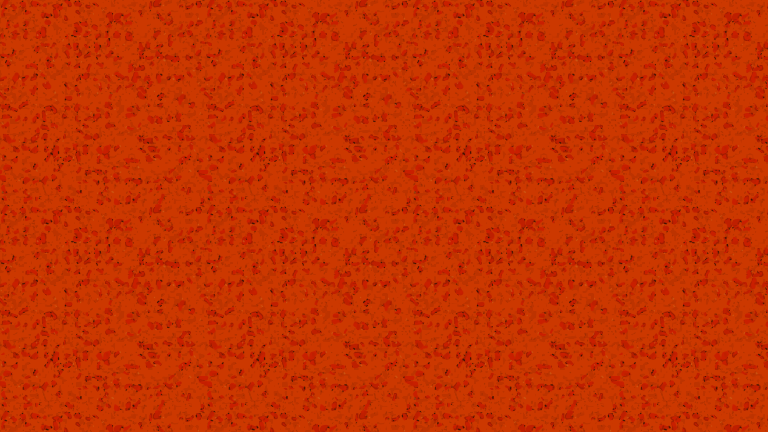
Reproduce this texture procedurally as a WebGL 1 fragment shader.

```glsl
precision highp float;
// Tiled orange-red mineral surface with red elongated blotches, dark edges and fine flecks.
uniform vec2 u_resolution;

// Sizes, in canvas heights; cell counts are per tile
const float TILE = 0.477;
const float BLOTCH_CELLS = 20.0;
const float FLECK_CELLS = 58.0;
const float PALE_CELLS = 47.0;
const float MOTTLE_CELLS = 72.0;
const float WARP_CELLS = 50.0;
const float WARP = 0.0075;
const float RIM_WIDTH = 0.0016;

// Share of cells that hold a mark
const float BLOTCH_SHARE = 0.66;
const float FLECK_SHARE = 0.22;
const float PALE_SHARE = 0.04;

// Colours
const vec3 ORANGE = vec3(0.80, 0.22, 0.0);
const vec3 BURNT = vec3(0.74, 0.20, 0.0);
const vec3 RED = vec3(0.79, 0.12, 0.0);
const vec3 DEEP_RED = vec3(0.75, 0.12, 0.0);
const vec3 RIM = vec3(0.63, 0.11, 0.0);
const vec3 DARK = vec3(0.20, 0.07, 0.01);
const vec3 PALE = vec3(0.80, 0.38, 0.10);

float hash(vec2 p) {
  return fract(sin(dot(p, vec2(127.1, 311.7))) * 43758.5453);
}

// Value noise that wraps at the tile edge
float noise(vec2 p, float cells, float seed) {
  p *= cells;
  vec2 i = floor(p);
  vec2 f = fract(p);
  f = f * f * (3.0 - 2.0 * f);
  vec2 a = mod(i, cells) + seed;
  vec2 b = mod(i + 1.0, cells) + seed;
  return mix(mix(hash(a), hash(vec2(b.x, a.y)), f.x),
             mix(hash(vec2(a.x, b.y)), hash(b), f.x), f.y);
}

// Distance, in canvas heights, to the nearest of many scattered capsules.
// radius holds the least and greatest radius, reach the greatest half length, in cells.
float scatter(vec2 p, float cells, float share, vec2 radius, float reach, float seed) {
  p *= cells;
  vec2 home = floor(p);
  float nearest = 1.0;
  for (int y = -1; y <= 1; y++) {
    for (int x = -1; x <= 1; x++) {
      vec2 cell = home + vec2(float(x), float(y));
      vec2 id = mod(cell, cells) + seed;
      if (hash(id) < share) {
        vec2 centre = cell + 0.2 + 0.6 * vec2(hash(id + 13.7), hash(id + 29.3));
        float angle = 6.2832 * hash(id + 41.9);
        vec2 axis = vec2(cos(angle), sin(angle));
        float halfLength = reach * hash(id + 57.1);
        float size = mix(radius.x, radius.y, hash(id + 73.3));
        vec2 d = p - centre;
        d -= axis * clamp(dot(d, axis), -halfLength, halfLength);
        nearest = min(nearest, length(d) - size);
      }
    }
  }
  return nearest * TILE / cells;
}

float cover(float d, float soft) {
  return 1.0 - smoothstep(-soft, soft, d);
}

void main() {
  vec2 p = gl_FragCoord.xy / u_resolution.y / TILE;
  float soft = max(0.8 / u_resolution.y, 0.0008);

  // Mottled ground
  float mottle = noise(p, MOTTLE_CELLS, 5.0);
  vec3 color = mix(ORANGE, BURNT, smoothstep(0.62, 0.78, mottle));

  // Irregular red blotches
  vec2 bend = vec2(noise(p, WARP_CELLS, 101.0), noise(p, WARP_CELLS, 211.0)) - 0.5;
  float blotch = scatter(p + bend * WARP / TILE, BLOTCH_CELLS, BLOTCH_SHARE,
                         vec2(0.10, 0.27), 0.32, 307.0);
  float shade = noise(p, WARP_CELLS, 401.0);
  color = mix(color, mix(RED, DEEP_RED, smoothstep(0.4, 0.6, shade)), cover(blotch, soft));

  // Broken dark rims
  float broken = smoothstep(0.52, 0.72, noise(p, MOTTLE_CELLS, 503.0));
  color = mix(color, RIM, broken * cover(abs(blotch) - RIM_WIDTH, soft));

  // Dark flecks, strongest along the blotch edges, and a few pale grains
  float fleck = scatter(p, FLECK_CELLS, FLECK_SHARE, vec2(0.06, 0.20), 0.28, 601.0);
  float strength = mix(0.22, 0.95, cover(abs(blotch) - 0.0025, 0.0015));
  color = mix(color, DARK, strength * cover(fleck, soft));
  float pale = scatter(p, PALE_CELLS, PALE_SHARE, vec2(0.06, 0.16), 0.2, 701.0);
  color = mix(color, PALE, 0.7 * cover(pale, soft));

  gl_FragColor = vec4(color, 1.0);
}
```
